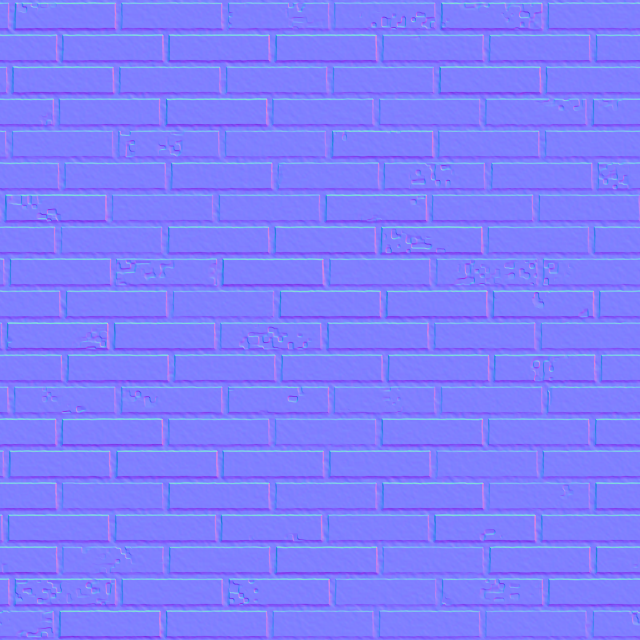
This texture map is drawn by a WebGL 1 fragment shader. Its source:

```glsl
precision highp float;
uniform vec2 u_resolution;

const vec2 BRICKS = vec2(6.0, 20.0);            // repeats across and down
const vec2 HALF_SIZE = vec2(0.0781, 0.0199);    // half a brick, in canvas units
const float CORNER = 0.0008;
const float ROW_START = 0.072;                  // shift of even courses, in bricks
const float ROW_JITTER = 0.10;                  // course shift variation, in bricks
const float BRICK_JITTER = 0.0014;              // sideways shift of single bricks
const float RELIEF_MIN = 0.0009;                // brick height above the mortar
const float RELIEF_MAX = 0.0021;
const float BEVEL = 0.0013;                     // half width of the sharp edge
const float SLUMP = 0.0044;                     // reach of the soft lower edge
const float SLUMP_SHARE = 0.65;
const float RAGGED = 0.0011;                    // edge wobble
const float BRICK_GRAIN = 0.00030;
const float MORTAR_GRAIN = 0.00085;
const float PATCH_GRAIN = 0.0011;
const float SAMPLE_STEP = 0.0008;

float hash(vec2 p) {
  vec3 q = fract(vec3(p.xyx) * 0.1031);
  q += dot(q, q.yzx + 33.33);
  return fract((q.x + q.y) * q.z);
}

// Value noise whose lattice wraps after "period" cells
float wrapNoise(vec2 p, vec2 period) {
  vec2 i = floor(p);
  vec2 f = fract(p);
  f = f * f * f * (f * (f * 6.0 - 15.0) + 10.0);
  vec2 a = mod(i, period);
  vec2 b = mod(i + 1.0, period);
  return mix(mix(hash(a), hash(vec2(b.x, a.y)), f.x),
             mix(hash(vec2(a.x, b.y)), hash(b), f.x), f.y);
}

float tileNoise(vec2 uv, float cells) {
  return wrapNoise(uv * cells, vec2(cells));
}

// Diagonal streaks: both axes shift by whole periods across the tile
float streakNoise(vec2 uv) {
  vec2 period = vec2(110.0, 64.0);
  return wrapNoise(vec2(uv.x + uv.y, uv.y - uv.x) * period, period);
}

float roundedBox(vec2 p, vec2 halfSize, float radius) {
  vec2 q = abs(p) - halfSize + radius;
  return length(max(q, 0.0)) + min(max(q.x, q.y), 0.0) - radius;
}

float height(vec2 uv) {
  // Running bond: every other course moves by half a brick
  vec2 grid = uv * BRICKS;
  float row = mod(floor(grid.y), BRICKS.y);
  float odd = 1.0 - mod(row, 2.0);
  grid.x -= ROW_START + 0.5 * odd + ROW_JITTER * (hash(vec2(row, 71.0)) - 0.5);
  vec2 id = vec2(mod(floor(grid.x), BRICKS.x), row);
  vec2 local = (fract(grid) - 0.5) / BRICKS;
  local.x += BRICK_JITTER * (hash(id + 17.0) - 0.5);

  // Brick outline with worn edges
  float d = roundedBox(local, HALF_SIZE, CORNER);
  d += RAGGED * (0.6 * tileNoise(uv, 90.0) + 0.4 * tileNoise(uv, 230.0) - 0.5);

  // Crisp upper edge, softer lower edge
  float lower = 1.0 - smoothstep(-0.016, 0.012, local.y);
  float crisp = 1.0 - smoothstep(-BEVEL, BEVEL, d);
  float soft = 1.0 - smoothstep(-BEVEL, SLUMP, d);
  float profile = mix(crisp, soft, SLUMP_SHARE * lower);
  float relief = mix(RELIEF_MIN, RELIEF_MAX, hash(id + 43.0));

  // Grain: fine on the bricks, coarse in the mortar, rough in a few patches
  float fine = 0.6 * streakNoise(uv) + 0.4 * tileNoise(uv, 240.0) - 0.5;
  float coarse = 0.65 * streakNoise(uv + 0.37) + 0.35 * tileNoise(uv, 190.0) - 0.5;
  float worn = step(0.72, hash(id + 91.0)) * smoothstep(0.62, 0.85, tileNoise(uv, 26.0));
  float pits = smoothstep(0.5, 0.8, tileNoise(uv, 130.0));
  float face = BRICK_GRAIN * fine - PATCH_GRAIN * worn * pits;
  return relief * profile + mix(MORTAR_GRAIN * coarse, face, crisp);
}

void main() {
  vec2 uv = gl_FragCoord.xy / u_resolution;
  float e = max(SAMPLE_STEP, 0.5 / u_resolution.x);
  vec2 dx = vec2(e, 0.0);
  vec2 dy = vec2(0.0, e);

  // Surface slope to tangent-space normal
  vec2 slope = vec2(height(uv + dx) - height(uv - dx),
                    height(uv + dy) - height(uv - dy)) / (2.0 * e);
  vec3 normal = normalize(vec3(-slope, 1.0));
  gl_FragColor = vec4(normal * 0.5 + 0.5, 1.0);
}
```
